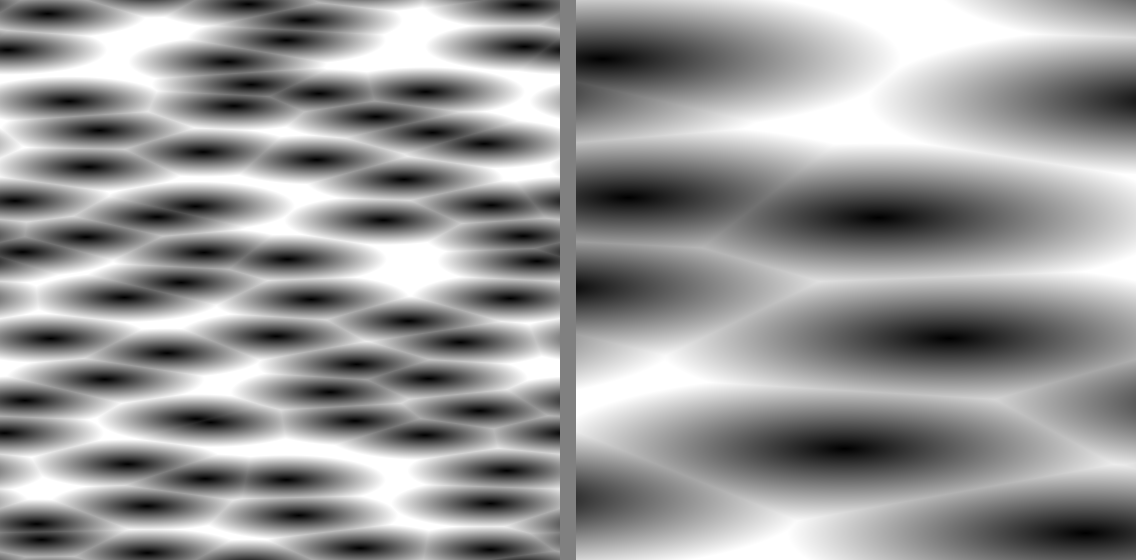
Left: the whole. Right: its middle third, enlarged.
Give the GLSL for this texture, as a Shadertoy shader.

```glsl
// Tiling field of soft dark, horizontally stretched cells on white (cellular distance).

#define CELLS vec2(4.0, 16.0)   // whole cells across and up the tile
#define JITTER 0.95             // how far seeds stray inside their cell
#define FADE_RADIUS 0.71        // distance, in cells, where black reaches white
#define SEED 17u                // picks another arrangement

// Integer hash: two random values in 0..1 for a cell.
vec2 hash2(uvec2 cell) {
    uvec2 h = cell * 1664525u + 1013904223u + SEED;
    for (int i = 0; i < 2; i++) {
        h.x += h.y * 1664525u;
        h.y += h.x * 1664525u;
        h ^= h >> 16u;
    }
    return vec2(h & 0xffffu) / 65535.0;
}

// Distance to the nearest seed, in cell units; the lattice wraps at the tile edge.
float nearestSeed(vec2 p) {
    vec2 base = floor(p);
    float nearestSq = 4.0;
    for (int y = -1; y <= 1; y++) {
        for (int x = -1; x <= 1; x++) {
            vec2 cell = base + vec2(x, y);
            vec2 random = hash2(uvec2(mod(cell, CELLS)));
            vec2 toSeed = cell + 0.5 + JITTER * (random - 0.5) - p;
            nearestSq = min(nearestSq, dot(toSeed, toSeed));
        }
    }
    return sqrt(nearestSq);
}

void mainImage(out vec4 fragColor, in vec2 fragCoord) {
    vec2 uv = fragCoord / iResolution.xy;

    // Linear ramp from black seeds to clipped white gaps.
    float grey = clamp(nearestSeed(uv * CELLS) / FADE_RADIUS, 0.0, 1.0);
    fragColor = vec4(vec3(grey), 1.0);
}
```
